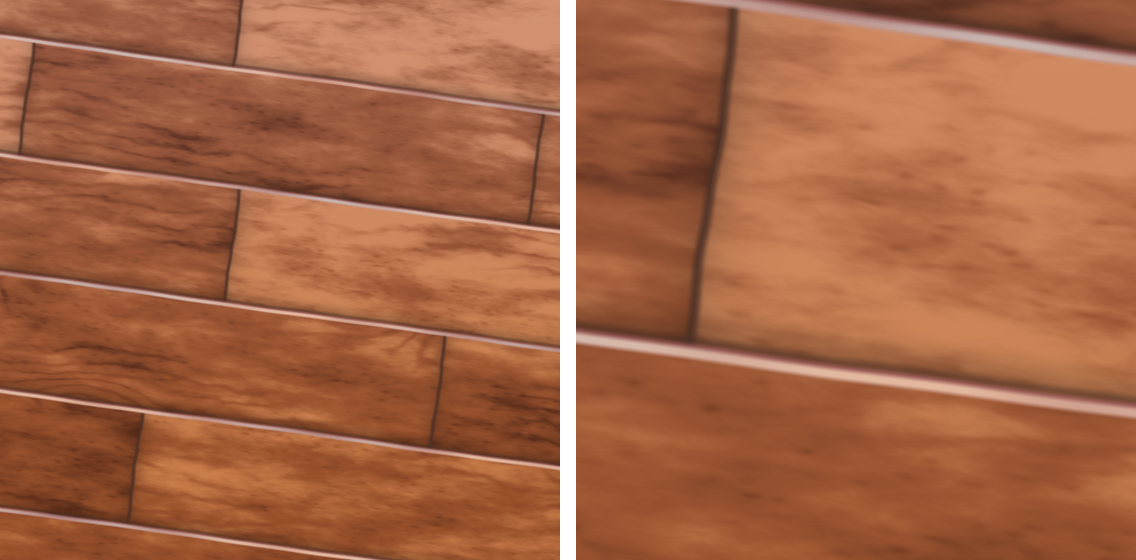
Left, the full canvas; right, a detail of the centre.
This texture is drawn by a WebGL 1 fragment shader. Its source:

```glsl
precision highp float;
uniform vec2 u_resolution;

const float TILT = 0.1375;          // slope of the boards, radians
const float ROW_HEIGHT = 0.209;
const float FIRST_SEAM = 0.0645;
const float BOARD_LENGTH = 0.918;
const float FIRST_JOINT = 0.071;
const float STAGGER = 0.40;         // joint shift from row to row
const float LIP_HALF = 0.0029;      // half width of the bright edge
const float JOINT_HALF = 0.0028;
const float KNOT_CHANCE = 0.2;

const vec3 WOOD_DARK = vec3(0.35, 0.18, 0.12);
const vec3 WOOD_MID = vec3(0.60, 0.338, 0.212);
const vec3 WOOD_LIGHT = vec3(0.80, 0.53, 0.36);
const vec3 LIP_WHITE = vec3(0.84, 0.72, 0.66);
const vec3 LIP_PINK = vec3(0.64, 0.38, 0.39);
const vec3 GROOVE = vec3(0.30, 0.19, 0.15);
const vec3 TOP_TINT = vec3(1.03, 1.07, 1.22);
const vec3 BOTTOM_TINT = vec3(0.99, 0.93, 0.80);

float hash(vec2 p) {
  return fract(sin(dot(p, vec2(127.1, 311.7))) * 43758.5);
}

// Layered, rotated sines, roughly -1 to 1
float waves(vec2 p) {
  float sum = 0.0, amp = 0.6;
  for (int i = 0; i < 5; i++) {
    sum += amp * sin(p.x + 1.5 * sin(0.7 * p.y + float(i))) * sin(p.y + 1.4 * sin(0.6 * p.x));
    p = mat2(1.6, 1.2, -1.2, 1.6) * p + 3.7;
    amp *= 0.62;
  }
  return sum;
}

// Cellular bumps: a few cells each hold one soft spot
float spots(vec2 p, float chance) {
  vec2 cell = floor(p);
  float sum = 0.0;
  for (int j = -1; j <= 1; j++) {
    for (int i = -1; i <= 1; i++) {
      vec2 id = cell + vec2(float(i), float(j));
      vec2 center = id + 0.25 + 0.5 * vec2(hash(id), hash(id + 17.3));
      vec2 d = p - center;
      sum += step(hash(id + 41.7), chance) * exp(-12.0 * dot(d, d));
    }
  }
  return sum;
}

// Soft line of given half width around zero
float line(float d, float halfWidth, float blur) {
  return 1.0 - smoothstep(halfWidth - blur, halfWidth + blur, abs(d));
}

// Signed offset from the nearest whole number
float nearest(float x) {
  return fract(x + 0.5) - 0.5;
}

void main() {
  float size = min(u_resolution.x, u_resolution.y);
  vec2 p = gl_FragCoord.xy / size;
  p.y = u_resolution.y / size - p.y;
  float blur = max(0.0020, 1.0 / size);

  // Board axes: x along the grain, y across it, with slight wobble
  float c = cos(TILT), s = sin(TILT);
  vec2 q = vec2(c * p.x + s * p.y, c * p.y - s * p.x);
  vec2 cut = q + vec2(0.0012 * sin(38.0 * q.y + 9.0 * q.x) + 0.0004 * sin(121.0 * q.y),
                      0.0007 * sin(11.0 * q.x + 11.0 * q.y) + 0.0003 * sin(43.0 * q.x));

  // Row and board numbers
  float rowPos = (cut.y - FIRST_SEAM) / ROW_HEIGHT;
  float row = floor(rowPos);
  float start = FIRST_JOINT + STAGGER * row - 0.16 * max(-row, 0.0);
  float boardPos = (cut.x - start) / BOARD_LENGTH;
  float board = floor(boardPos);
  float across = fract(rowPos);
  float seam = nearest(rowPos) * ROW_HEIGHT;
  float joint = nearest(boardPos) * BOARD_LENGTH;

  // Grain, different on each board
  vec2 id = vec2(row, board);
  vec2 g = q + 9.0 * vec2(hash(id + 3.1), hash(id + 8.6));
  float knot = spots(g * vec2(2.5, 5.0), KNOT_CHANCE);
  float blotch = waves(g * vec2(8.0, 25.0));
  float fibre = waves(g * vec2(21.0, 72.0));
  float fleck = spots(g * vec2(42.0, 120.0) + 0.6 * blotch, 0.3);
  float scrape = sin(58.0 * g.y + 1.6 * sin(7.0 * g.x) + sin(13.0 * g.x + 2.0));
  float phase = 210.0 * g.y + 6.0 * waves(g * vec2(5.0, 11.0)) + 20.0 * knot;
  float ring = pow(0.5 + 0.5 * sin(phase), 3.0);
  float ringMask = 0.2 + 0.8 * smoothstep(-0.1, 0.5, sin(5.0 * g.x + 2.0 * sin(14.0 * g.y)) * 0.6 + knot);

  // Tone of the wood
  float boardTone = sin(2.3 * row - 2.0 * board - 0.64);
  float tone = 0.60 + 0.19 * boardTone + 0.23 * blotch + 0.15 * fibre + 0.07 * scrape;
  tone -= 0.20 * ring * ringMask + 0.25 * knot * knot;
  tone -= 0.13 * fleck * smoothstep(0.3, -0.3, blotch);
  tone += 0.09 * (1.0 - smoothstep(0.03, 0.22, across));
  tone += 0.05 - 0.17 * smoothstep(0.55, 0.95, p.y);
  tone = clamp(tone, 0.0, 1.0);
  vec3 color = mix(WOOD_DARK, WOOD_MID, smoothstep(-0.1, 0.55, tone));
  color = mix(color, WOOD_LIGHT, smoothstep(0.46, 1.0, tone));
  color *= mix(TOP_TINT, BOTTOM_TINT, smoothstep(0.0, 0.9, p.y));

  // Rounded lower edge and end joints
  color *= 1.0 - 0.25 * smoothstep(0.84, 1.0, across);
  color *= 1.0 - 0.20 * exp(-abs(joint) * 80.0);
  color = mix(color, GROOVE, 0.80 * line(joint, JOINT_HALF, 0.0026));

  // Seam: shadow above, pink fringe, worn bright lip
  float seamId = floor(rowPos + 0.5);
  float wear = 0.82 + 0.20 * sin(6.0 * q.x + 2.4 * seamId) + 0.14 * sin(31.0 * q.x + seamId);
  color = mix(color, GROOVE, 0.50 * line(seam + 0.0065, 0.0028, 0.0028));
  color = mix(color, LIP_PINK, 0.75 * line(seam + 0.0008, LIP_HALF + 0.0010, blur));
  vec3 lip = LIP_WHITE + vec3(-0.05, 0.0, 0.04) * sin(8.0 * q.x + 3.0 * seamId);
  color = mix(color, lip, clamp(wear, 0.25, 1.0) * line(seam - 0.0006, LIP_HALF, blur));

  gl_FragColor = vec4(color, 1.0);
}
```
